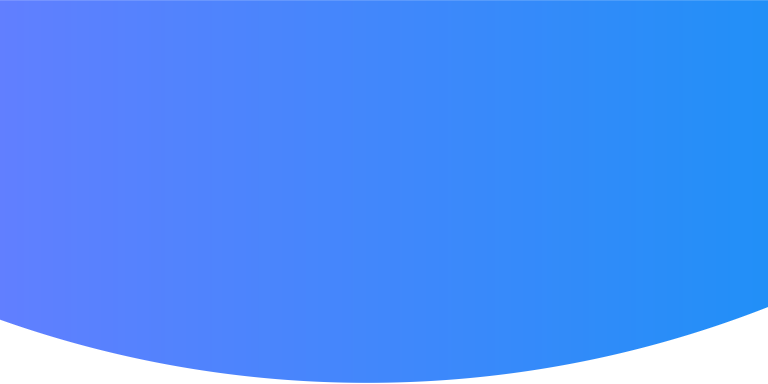
Write a WebGL 2 fragment shader that draws this background.

```glsl
#version 300 es
precision highp float;

#define LEFT_COLOR vec3(0.380, 0.498, 1.000)
#define RIGHT_COLOR vec3(0.130, 0.562, 0.970)
#define PAPER_COLOR vec3(1.0)
#define ARC_LOWEST vec2(0.956, 0.003)
#define ARC_RADIUS 2.859
#define TOP_LINE_WIDTH 0.0026
#define TOP_LINE_GLOW 0.15

uniform vec2 u_resolution;
out vec4 fragColor;

float circleDistance(vec2 p, vec2 center, float radius) {
    return length(p - center) - radius;
}

// Coverage of the inside of a shape, softened over one pixel
float coverage(float dist, float pixel) {
    return clamp(0.5 - dist / pixel, 0.0, 1.0);
}

void main() {
    vec2 uv = gl_FragCoord.xy / u_resolution;
    vec2 p = gl_FragCoord.xy / u_resolution.y;
    float pixel = 1.0 / u_resolution.y;

    // Horizontal violet to azure gradient
    vec3 panel = mix(LEFT_COLOR, RIGHT_COLOR, uv.x);

    // Faint light line along the top edge
    float topLine = coverage(1.0 - TOP_LINE_WIDTH - p.y, pixel);
    panel = mix(panel, PAPER_COLOR, TOP_LINE_GLOW * topLine);

    // Wide arc closing the panel at the bottom
    vec2 center = ARC_LOWEST + vec2(0.0, ARC_RADIUS);
    float arc = circleDistance(p, center, ARC_RADIUS);
    vec3 color = mix(PAPER_COLOR, panel, coverage(arc, pixel));

    fragColor = vec4(color, 1.0);
}
```
